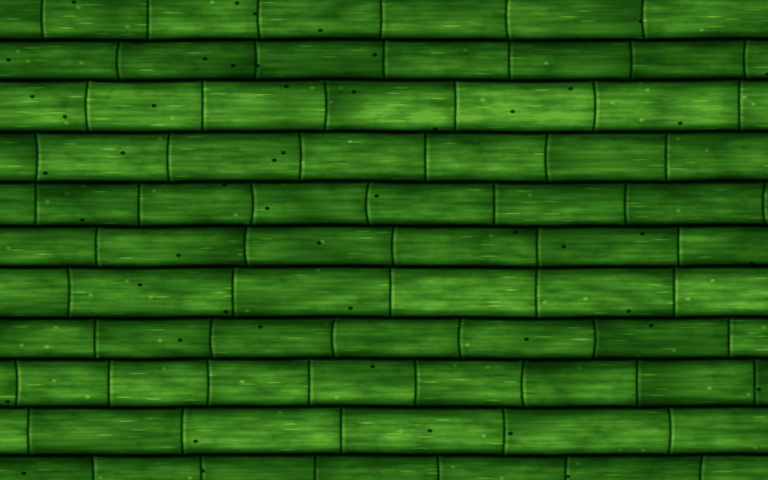
Give the GLSL for this texture, as a WebGL 2 fragment shader.

```glsl
#version 300 es
precision highp float;

#define ROW_COUNT 11
#define PROFILE_DARK 0.40
#define GAP_WIDTH 0.0075
#define JOINT_WIDTH 0.0035
#define JOINT_BOW 0.012
#define MOTTLE 0.95
#define STREAK 0.30
#define STAIN 0.42
#define SCRATCH 0.28
#define SEGMENT_SPREAD 0.16

uniform vec2 u_resolution;
out vec4 outColor;

// Each cane, lowest first: bottom edge, first joint, joint spacing, spacing growth
const vec4 CANES[ROW_COUNT] = vec4[](
  vec4(-0.050, 0.192, 0.225, 0.0146), vec4(0.052, 0.060, 0.321, 0.008),
  vec4(0.152, 0.031, 0.196, 0.008), vec4(0.252, 0.198, 0.244, 0.010),
  vec4(0.338, 0.140, 0.346, -0.020), vec4(0.444, 0.202, 0.312, -0.006),
  vec4(0.529, 0.073, 0.217, 0.0146), vec4(0.621, 0.073, 0.279, -0.008),
  vec4(0.725, 0.183, 0.238, 0.0167), vec4(0.833, 0.248, 0.281, -0.010),
  vec4(0.917, 0.090, 0.217, 0.0167));
const float TONES[ROW_COUNT] = float[](
  0.39, 0.46, 0.44, 0.40, 0.47, 0.43, 0.38, 0.43, 0.50, 0.35, 0.43);

float hash(vec2 p) {
  vec3 q = fract(p.xyx * 0.1031);
  q += dot(q, q.yzx + 33.33);
  return fract((q.x + q.y) * q.z);
}

// Cellular noise: distance to the nearest seed, and that seed's random value
vec2 cells(vec2 p) {
  vec2 base = floor(p), nearest = vec2(9.0, 0.0);
  for (int j = -1; j <= 1; j++)
    for (int i = -1; i <= 1; i++) {
      vec2 cell = base + vec2(i, j);
      vec2 seed = cell + vec2(hash(cell), hash(cell + 57.3));
      float d = distance(p, seed);
      if (d < nearest.x) nearest = vec2(d, hash(cell + 113.7));
    }
  return nearest;
}

// Layered cells, centred near zero
float mottle(vec2 p) {
  float sum = 0.0, weight = 0.5;
  for (int i = 0; i < 4; i++) {
    sum += weight * (cells(p).x - 0.45);
    p = p * 2.1 + 7.3;
    weight *= 0.6;
  }
  return sum;
}

// Position of the k-th joint along a cane
float jointAt(vec4 cane, float k) {
  return cane.y + cane.z * k + 0.5 * cane.w * k * (k - 1.0);
}

// Inverse of jointAt, rounded to the nearest joint
float nearestJoint(vec4 cane, float x) {
  float b = cane.z - 0.5 * cane.w, d = x - cane.y;
  return round(2.0 * d / (b + sqrt(max(b * b + 2.0 * cane.w * d, 0.0))));
}

// Dark to light green along one ramp
vec3 bambooGreen(float tone) {
  return vec3(0.78, 1.0, 0.40) * pow(vec3(tone), vec3(1.65, 1.0, 1.70));
}

void main() {
  vec2 p = gl_FragCoord.xy / u_resolution.y;
  float y = p.y + 0.0012 * sin(p.x * 7.0) + 0.0006 * sin(p.x * 23.0 + 1.0);

  // Find the cane
  int row = 0;
  for (int i = 1; i < ROW_COUNT; i++) if (y > CANES[i].x) row = i;
  vec4 cane = CANES[row];
  float top = row == ROW_COUNT - 1 ? 1.02 : CANES[row + 1].x;
  float t = (y - cane.x) / (top - cane.x);
  float id = float(row);

  // Find the joint and the segment beside it
  float k = nearestJoint(cane, p.x);
  float bow = JOINT_BOW * (hash(vec2(k, id + 40.0)) - 0.5);
  float d = p.x - jointAt(cane, k) - bow * (1.0 - 4.0 * (t - 0.5) * (t - 0.5));
  float segment = k + step(0.0, d);

  // Rounded body
  float tone = TONES[row] * (1.0 + SEGMENT_SPREAD * (hash(vec2(segment, id)) - 0.5));
  tone *= mix(PROFILE_DARK, 1.0, smoothstep(0.0, 0.22, t));
  tone *= mix(PROFILE_DARK + 0.1, 1.0, smoothstep(1.0, 0.68, t));
  tone *= 1.0 + 0.10 * exp(-pow((t - 0.30) / 0.16, 2.0));

  // Weathered skin: blotches, fibres, stains
  vec2 skin = p + id * vec2(3.71, 1.93) + segment * vec2(0.37, 0.0);
  float blotch = mottle(skin * vec2(9.0, 22.0));
  float fibre = cells(skin * vec2(7.0, 105.0)).x - 0.45;
  float stain = smoothstep(0.50, 0.85, cells(skin * vec2(3.5, 11.0)).x - 0.6 * blotch);
  tone *= 1.0 - MOTTLE * blotch * 0.7 - STREAK * fibre;
  tone *= 1.0 - STAIN * stain * (0.4 + 0.6 * hash(vec2(id, segment + 9.0)));

  // Scratches and specks
  vec2 scratch = cells(skin * vec2(13.0, 120.0) + 31.0);
  tone *= 1.0 + SCRATCH * smoothstep(0.32, 0.10, scratch.x) * step(0.90, scratch.y);
  vec2 speck = cells(skin * vec2(24.0, 32.0) + 17.0);
  float spot = smoothstep(0.17, 0.05, speck.x);
  tone *= 1.0 + spot * (0.35 * step(0.93, speck.y) - 0.65 * step(speck.y, 0.05));

  // Joint: soft shade, pale rim, dark groove
  tone *= 1.0 - 0.15 * exp(-abs(d) / 0.018);
  tone *= 1.0 + 0.30 * exp(-pow((d - 1.7 * JOINT_WIDTH) / JOINT_WIDTH, 2.0));
  tone *= 1.0 - 0.55 * exp(-pow(d / (0.75 * JOINT_WIDTH), 2.0));

  // Gap between canes, pinched where a joint swells
  float edge = min(y - cane.x, top - y) + 0.002 * exp(-pow(d / 0.012, 2.0));
  tone *= mix(0.12, 1.0, smoothstep(0.0, GAP_WIDTH, edge));

  outColor = vec4(bambooGreen(clamp(tone, 0.01, 0.66)), 1.0);
}
```
